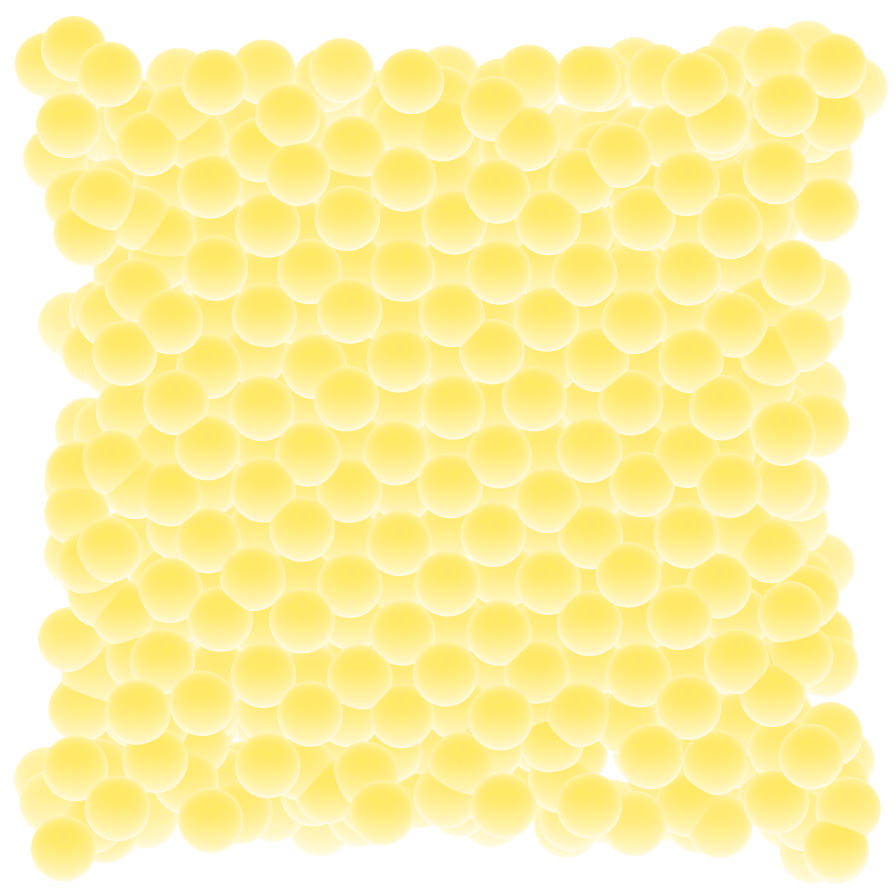
Reproduce this pattern procedurally as a Shadertoy shader.

```glsl
// A block of packed, softly shaded yellow balls on white.
// Balls sit on jittered diagonal lattices stacked in depth; the nearest
// sphere surface wins, and deeper layers fade towards white.

#define RADIUS 0.0365          // ball radius
#define SPACING vec2(0.105, 0.099) // width and height of a lattice diamond
#define LAYERS 5               // lattices stacked in depth
#define LAYER_STEP 0.048       // depth between lattices
#define LAYER_FADE 0.09        // whitening per lattice
#define HALF_SIZE 0.422        // half extent of the ball centres
#define CORNER_BULGE 0.036     // extra extent at the corners
#define JITTER 0.009           // displacement inside the block
#define EDGE_JITTER 0.018      // added displacement near the border
#define SAMPLES 3              // antialiasing grid per side

const vec3 YELLOW = vec3(1.0, 0.905, 0.35);
const vec3 WHITE = vec3(1.0);

// Integer hash: three random values in 0..1 for a lattice site.
vec3 hash3(ivec3 site) {
    uvec3 v = uvec3(site + 512) * 1664525u + 1013904223u;
    v.x += v.y * v.z; v.y += v.z * v.x; v.z += v.x * v.y;
    v ^= v >> 16u;
    v.x += v.y * v.z; v.y += v.z * v.x; v.z += v.x * v.y;
    return vec3(v >> 8u) / 16777216.0;
}

vec2 toLattice(vec2 p) {
    p /= SPACING;
    return vec2(p.x + p.y, p.x - p.y);
}

vec2 fromLattice(vec2 q) {
    return 0.5 * vec2(q.x + q.y, q.x - q.y) * SPACING;
}

// Is a ball centre inside the square with swollen corners?
bool insideBlock(vec2 c) {
    vec2 a = abs(c);
    vec2 extent = HALF_SIZE + CORNER_BULGE * smoothstep(0.24, 0.42, a.yx);
    return all(lessThan(a, extent));
}

// Amount of white on a ball; n is the offset from its centre in radii.
float ballWhiteness(vec2 n) {
    float fromGlow = length((n - vec2(0.0, 0.45)) * vec2(0.6, 1.0));
    float rim = pow(dot(n, n), 4.0);
    return 0.07 + 0.47 * smoothstep(0.05, 1.4, fromGlow) + 0.33 * rim;
}

// Colour of the nearest ball surface at p.
vec3 ballBlock(vec2 p) {
    float nearest = -1e3;
    float whiteness = 1.0;
    for (int layer = 0; layer < LAYERS; layer++) {
        float depth = float(layer);
        vec2 shift = vec2(0.5 * mod(depth, 2.0));
        ivec2 cell = ivec2(floor(toLattice(p) - shift));
        for (int j = -1; j <= 1; j++)
        for (int i = -1; i <= 1; i++) {
            ivec2 id = cell + ivec2(i, j);
            vec3 rnd = hash3(ivec3(id, layer)) * 2.0 - 1.0;
            vec2 centre = fromLattice(vec2(id) + 0.5 + shift);
            float edge = smoothstep(0.25, 0.42, max(abs(centre.x), abs(centre.y)));
            centre += rnd.xy * (JITTER + EDGE_JITTER * edge);
            vec2 n = (p - centre) / RADIUS;
            float r2 = dot(n, n);
            if (r2 >= 1.0 || !insideBlock(centre)) continue;

            // Sphere height plus a random lift, stronger near the border.
            float z = RADIUS * sqrt(1.0 - r2) - depth * LAYER_STEP
                    + rnd.z * mix(0.014, 0.045, edge);
            if (z > nearest) {
                nearest = z;
                whiteness = mix(ballWhiteness(n), 1.0, depth * LAYER_FADE);
            }
        }
    }
    return mix(YELLOW, WHITE, clamp(whiteness, 0.0, 1.0));
}

void mainImage(out vec4 fragColor, in vec2 fragCoord) {
    float size = min(iResolution.x, iResolution.y);
    vec3 sum = vec3(0.0);
    for (int j = 0; j < SAMPLES; j++)
    for (int i = 0; i < SAMPLES; i++) {
        vec2 sub = (vec2(i, j) + 0.5) / float(SAMPLES) - 0.5;
        sum += ballBlock((fragCoord + sub - 0.5 * iResolution.xy) / size);
    }
    fragColor = vec4(sum / float(SAMPLES * SAMPLES), 1.0);
}
```
